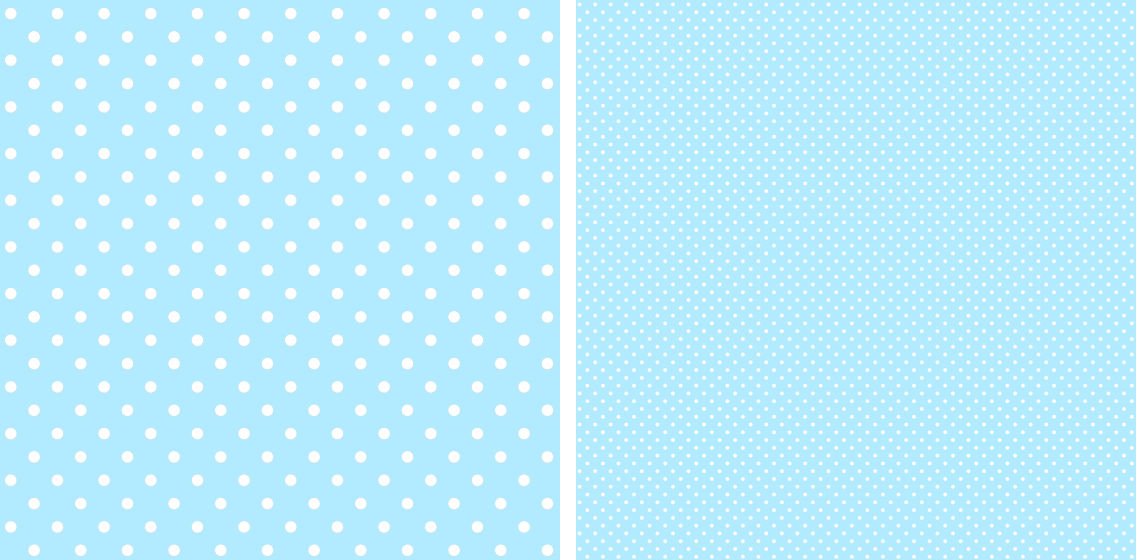
Left: one tile. Right: repeated 3 by 3.
Reproduce this pattern procedurally as a WebGL 2 fragment shader.

```glsl
#version 300 es
precision highp float;
// White polka dots on pale sky blue, staggered as a diagonal lattice.
// Each square cell holds two dots half a cell apart; every dot is a distance
// to the nearest lattice point, with a faint grey-blue rim and a soft edge.

#define REPEATS 12.0
#define FIRST_DOT vec2(0.231, 0.709)
#define DOT_RADIUS 0.122
#define RIM_RADIUS 0.138
#define EDGE_SOFTNESS 0.010
#define RIM_SHIFT vec2(0.003, -0.005)
#define SKY_BLUE vec3(0.70, 0.92, 1.00)
#define RIM_GREY vec3(0.76, 0.90, 0.93)
#define DOT_WHITE vec3(0.995)

uniform vec2 u_resolution;
out vec4 fragColor;

// Distance to the nearest point of a unit grid through the origin
float gridDistance(vec2 p) {
    return length(fract(p + 0.5) - 0.5);
}

// Distance to the nearest dot centre of the staggered lattice
float latticeDistance(vec2 p) {
    return min(gridDistance(p), gridDistance(p - 0.5));
}

// Coverage of a disc with a smooth edge
float disc(float centreDistance, float radius, float softness) {
    return 1.0 - smoothstep(radius - softness, radius + softness, centreDistance);
}

void main() {
    vec2 cell = gl_FragCoord.xy / u_resolution * REPEATS - FIRST_DOT;

    // Edge width: never thinner than about a pixel
    float pixel = REPEATS / min(u_resolution.x, u_resolution.y);
    float softness = max(EDGE_SOFTNESS, 0.6 * pixel);

    // Rim first, then the dot over it
    float rim = disc(latticeDistance(cell - RIM_SHIFT), RIM_RADIUS, softness);
    float dot_ = disc(latticeDistance(cell), DOT_RADIUS, softness);

    vec3 color = mix(SKY_BLUE, RIM_GREY, rim);
    color = mix(color, DOT_WHITE, dot_);
    fragColor = vec4(color, 1.0);
}
```
